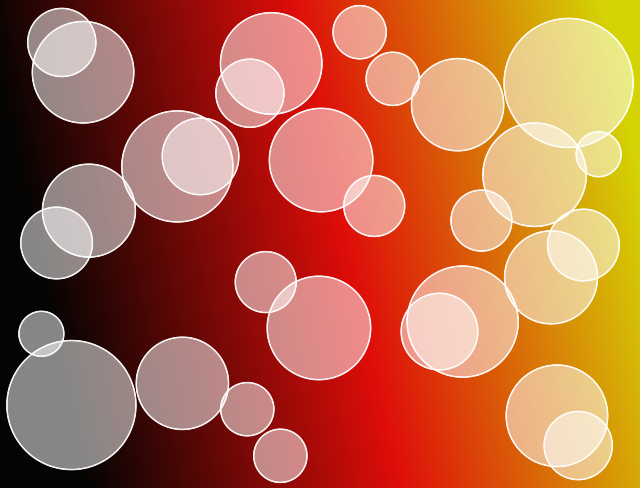
Reproduce this background procedurally as a Shadertoy shader.

```glsl
const vec3 BLACK = vec3(0.015, 0.015, 0.01);
const vec3 RED = vec3(0.87, 0.05, 0.035);
const vec3 YELLOW = vec3(0.83, 0.83, 0.02);
const float FILL_OPACITY = 0.52;
const float RIM_OPACITY = 0.93;
const float RIM_HALF_WIDTH = 0.0017;

const int PAIRS = 6;

// Centre of the large bubble, then offset to its small companion
const vec4 LAYOUT[PAIRS] = vec4[PAIRS](
    vec4(-0.4855, 0.352, -0.0436, 0.061),
    vec4(-0.2923, 0.159, 0.0475, 0.0205),
    vec4(0.0022, 0.172, 0.109, -0.094),
    vec4(-0.4735, 0.0684, -0.0663, -0.0663),
    vec4(-0.5094, -0.330, -0.0615, 0.146),
    vec4(-0.282, -0.2855, 0.133, -0.053));

// Large and small radius of each pair
const vec2 RADII[PAIRS] = vec2[PAIRS](
    vec2(0.104, 0.0698), vec2(0.1138, 0.0785), vec2(0.106, 0.0624),
    vec2(0.0952, 0.0734), vec2(0.1322, 0.046), vec2(0.0945, 0.0545));

// Slanted black-red-yellow ramp
vec3 backdrop(vec2 p) {
    float ramp = clamp((p.x + 0.22 * p.y - 0.052) / 0.637, -1.0, 1.0);
    return ramp < 0.0 ? mix(RED, BLACK, -ramp) : mix(RED, YELLOW, ramp);
}

// Translucent white disc with a bright rim
vec3 bubble(vec3 color, vec2 p, float radius, float pixel) {
    float dist = length(p) - radius;
    float fill = 1.0 - smoothstep(-0.5 * pixel, 0.5 * pixel, dist);
    float rim = 1.0 - smoothstep(-0.5 * pixel, 0.5 * pixel, abs(dist) - RIM_HALF_WIDTH);
    color = mix(color, vec3(1.0), FILL_OPACITY * fill);
    return mix(color, vec3(1.0), RIM_OPACITY * rim);
}

vec3 bubblePair(vec3 color, vec2 p, vec2 offset, vec2 radii, float pixel) {
    color = bubble(color, p, radii.x, pixel);
    return bubble(color, p - offset, radii.y, pixel);
}

void mainImage(out vec4 fragColor, in vec2 fragCoord) {
    vec2 p = (fragCoord - 0.5 * iResolution.xy) / iResolution.y;
    float pixel = 1.0 / iResolution.y;
    vec3 color = backdrop(p);

    // Pairs repeated under a half turn about the centre
    for (int turn = 0; turn < 2; turn++) {
        vec2 q = turn == 0 ? p : -p;
        for (int i = 0; i < PAIRS; i++) {
            color = bubblePair(color, q - LAYOUT[i].xy, LAYOUT[i].zw, RADII[i], pixel);
        }
        // Last bubble of the descending chain
        color = bubble(color, q - vec2(-0.0812, -0.434), RADII[5].y, pixel);
    }

    // Mirrored copies of two pairs
    color = bubblePair(color, p - vec2(-0.100, 0.370),
                       LAYOUT[0].zw * vec2(1.0, -1.0), RADII[0], pixel);
    color = bubblePair(color, p - vec2(0.4398, 0.142),
                       LAYOUT[2].zw * vec2(-1.0, 1.0), RADII[2], pixel);

    fragColor = vec4(color, 1.0);
}
```
